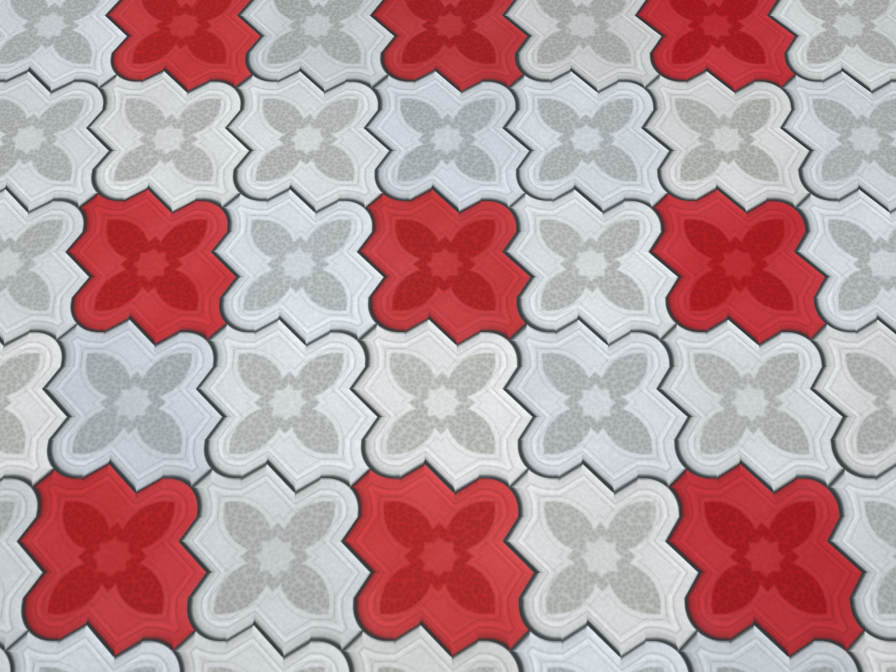
Reproduce this texture procedurally as a Shadertoy shader.

```glsl
// Interlocking lantern-shaped paving tiles, pale grey and red, with embossed flowers, in perspective.

const vec3 PALE = vec3(0.82, 0.84, 0.855);
const vec3 PALE_FLOWER = vec3(0.655, 0.672, 0.668);
const vec3 RED = vec3(0.755, 0.235, 0.255);
const vec3 RED_FLOWER = vec3(0.635, 0.125, 0.14);
const vec3 JOINT = vec3(0.19, 0.215, 0.22);

float hash(vec2 p) {
    p = fract(p * vec2(0.1731, 0.2917) + 0.37);
    p += dot(p, p.yx + 27.3);
    return fract((p.x + p.y) * p.x * 9.7);
}

// Distance to the nearest scattered point
float cellular(vec2 p) {
    vec2 cell = floor(p), f = p - cell;
    float nearest = 2.0;
    for (int y = -1; y <= 1; y++)
    for (int x = -1; x <= 1; x++) {
        vec2 o = vec2(x, y);
        vec2 site = o + vec2(hash(cell + o), hash(cell + o + 71.0));
        nearest = min(nearest, length(site - f));
    }
    return nearest;
}

// Soft blotches from layered sines, about -1 to 1
float blotches(vec2 p) {
    float a = sin(p.x * 1.7 + 2.0 * sin(p.y * 1.1));
    float b = sin(p.y * 2.9 + 1.6 * sin(p.x * 2.3 + 1.0));
    return 0.5 * a + 0.3 * b + 0.2 * sin(p.x * 6.1 - p.y * 5.3 + b);
}

// Notch and point in the middle of each tile side
float zigzag(float t) {
    t = fract(t + 0.5) - 0.5;
    float m = abs(t);
    return -sign(t) * min(m, max(0.0, (0.25 - m) * 0.62));
}

float roundCorner(vec2 c, float r) {
    vec2 d = r - c;
    return length(max(d, 0.0)) + min(max(d.x, d.y), 0.0) - r;
}

// Tile index in xy, depth inside its outline in z
vec3 tileAt(vec2 p) {
    vec2 w = p - vec2(zigzag(p.y), zigzag(p.x));
    vec2 base = floor(w);
    vec2 c = w - base - 0.5;
    float upper = roundCorner(c, 0.21);
    float lower = roundCorner(-c, 0.21);
    if (upper < 0.0) return vec3(base + 1.0, -upper);
    if (lower < 0.0) return vec3(base, -lower);
    float seam = abs(c.x - c.y) * 0.707;
    vec2 side = c.y > c.x ? vec2(0.0, 1.0) : vec2(1.0, 0.0);
    return vec3(base + side, min(seam, min(upper, lower)));
}

// Eight-pointed star from two squares
float star(vec2 q, float size) {
    return min(max(q.x, q.y), (q.x + q.y) * 0.707) - size;
}

// Four diagonal petals joined by a star
float flower(vec2 q) {
    float along = (q.x + q.y) * 0.707;
    float across = abs(q.x - q.y) * 0.707;
    float petal = length(vec2(along - 0.265, across + 0.153)) - 0.268;
    return min(petal, star(q, 0.15));
}

float fill(float d, float blur) {
    return 1.0 - smoothstep(-blur, blur, d);
}

float groove(float d, float width, float blur) {
    return fill(abs(d) - width, blur);
}

void mainImage(out vec4 fragColor, in vec2 fragCoord) {
    // Perspective floor coordinates, one unit per tile
    vec2 uv = fragCoord / iResolution.y;
    float down = 1.0 - uv.y;
    float scale = 0.1958 + 0.0565 * down;
    vec2 p = vec2((uv.x - 0.67 + 0.021 * down) / scale,
                  (1.0 / scale - 5.0516) / 0.2324);
    float blur = 0.8 / (iResolution.y * scale);

    vec3 tile = tileAt(p);
    vec2 id = tile.xy;
    float depth = tile.z;
    vec2 q = abs(p - id);
    bool isRed = all(lessThan(mod(id, 2.0), vec2(0.5)));
    float tone = hash(id + 13.0) - 0.5;
    float warmth = hash(id + 41.0) - 0.5;
    float grain = cellular(p * 34.0) - 0.45;
    float wear = blotches(p * 2.3 + 9.0 * tone);

    // Body and embossed flower
    float petals = flower(q);
    float heart = fill(star(q, 0.088), blur + 0.008);
    float inside = fill(petals, blur + 0.006) * (1.0 - 0.8 * heart);
    inside *= 0.86 + 0.16 * wear;
    vec3 col = mix(isRed ? RED : PALE, isRed ? RED_FLOWER : PALE_FLOWER, inside);

    // Variation from tile to tile, and surface wear
    col *= 1.0 + 0.08 * tone + 0.025 * wear;
    col += vec3(0.025, 0.004, -0.025) * warmth;
    if (isRed) col += vec3(0.0, 0.075, 0.075) * (warmth + 0.3 * wear);
    col *= 1.0 + grain * (0.05 + 0.14 * inside);

    // Concentric grooves and raised rims
    float lines = 0.10 * groove(depth - 0.075, 0.005, blur + 0.004);
    lines += 0.08 * groove(depth - 0.125, 0.004, blur + 0.004);
    lines += 0.07 * groove(petals - 0.035, 0.004, blur + 0.004);
    lines -= 0.06 * groove(depth - 0.095, 0.008, blur + 0.006);
    col *= 1.0 - lines;

    // Slanted rim lit from the right
    float slope = (tileAt(p + vec2(0.014, 0.006)).z - depth) / 0.015;
    float rim = 1.0 - smoothstep(0.02, 0.075, depth);
    col *= 1.0 - rim * (0.07 + 0.10 * slope);

    // Dark joint, wider on the shaded side
    float width = 0.012 + 0.007 * slope + 0.003 * blotches(p * 3.0);
    float joint = fill(depth - width, blur + 0.009);
    col = mix(col, JOINT, joint * (0.78 + 0.12 * slope));

    // Gentle falloff toward the corners
    vec2 v = fragCoord / iResolution.xy - 0.5;
    col *= 1.03 - 0.18 * dot(v, v);
    fragColor = vec4(clamp(col, 0.0, 1.0), 1.0);
}
```
